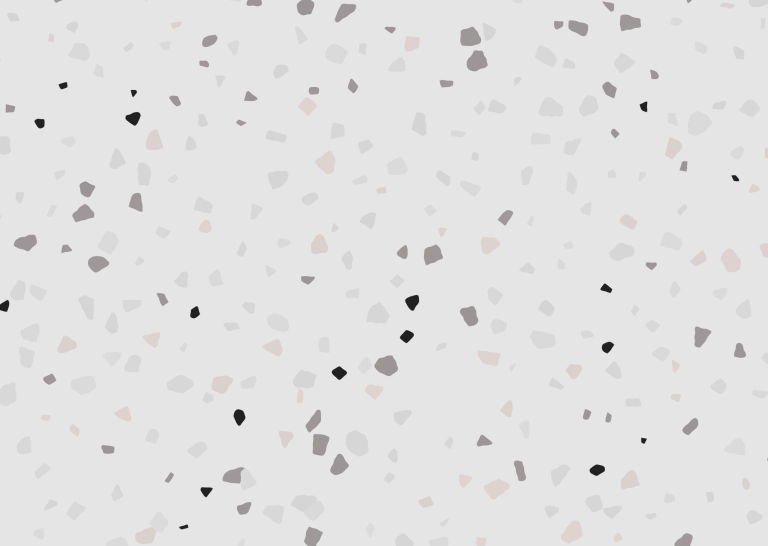
This pattern is drawn by a Shadertoy shader. Its source:

```glsl
// Terrazzo: pale, blush, taupe and black stone chips scattered on light grey.
// Each cell of a tilted jittered grid holds at most one chip, cut by a few
// random half-planes around an ellipse and blended into soft corners.

vec3 hash3(vec2 cell, float salt) {
    vec3 q = fract(vec3(cell.xyx + salt * 7.31) * vec3(0.1031, 0.1030, 0.0973));
    q += dot(q, q.yxz + 33.33);
    return fract((q.xxy + q.yzz) * q.zyx);
}

mat2 rotation(float angle) {
    float c = cos(angle), s = sin(angle);
    return mat2(c, s, -s, c);
}

// Distance to a rounded irregular chip with its long axis along x.
float chipDistance(vec2 p, vec2 axes, vec2 cell) {
    float softness = 0.09 * axes.x;
    p += 0.045 * axes.y * sin(p.yx * 28.0 + cell * 2.4);
    // A disc trims corners that would run out too far.
    float total = exp(min((length(p) - 1.25 * axes.x) / softness, 60.0));
    for (int i = 0; i < 4; i++) {
        vec3 h = hash3(cell, 3.0 + float(i));
        float angle = (float(i) + 0.75 * h.x) * 1.5708 + 0.6;
        vec2 normal = vec2(cos(angle), sin(angle));
        float reach = length(normal * axes) * mix(0.72, 1.22, h.y);
        total += exp(min((dot(p, normal) - reach) / softness, 60.0));
    }
    return log(total) * softness;
}

// Stone colour; alpha is 0 for an empty cell.
vec4 stoneColor(float pick, float tone) {
    if (pick < 0.49) return vec4(vec3(mix(0.832, 0.858, tone)), 1.0);
    if (pick < 0.65) return vec4(mix(vec3(0.85, 0.81, 0.80), vec3(0.875, 0.83, 0.815), tone), 1.0);
    if (pick < 0.88) return vec4(vec3(0.615, 0.59, 0.59) + 0.02 * (tone - 0.5), 1.0);
    if (pick < 0.94) return vec4(vec3(0.13), 1.0);
    return vec4(0.0);
}

void mainImage(out vec4 fragColor, in vec2 fragCoord) {
    const float rows = 14.3;
    const float tilt = 0.42;
    vec2 p = rotation(tilt) * (fragCoord / iResolution.y) * rows + 40.0;
    float pixel = rows / iResolution.y;
    vec2 home = floor(p);
    vec3 color = vec3(0.898);

    for (int y = -1; y <= 1; y++)
    for (int x = -1; x <= 1; x++) {
        vec2 cell = home + vec2(x, y);
        vec3 place = hash3(cell, 1.0);
        vec3 kind = hash3(cell, 2.0);
        vec3 form = hash3(cell, 9.0);
        vec4 stone = stoneColor(kind.x, kind.y);

        // Black splinters are smaller than the other stones.
        float size = mix(0.11, 0.30, form.x);
        if (kind.x > 0.88) size = mix(0.09, 0.19, form.x);
        vec2 axes = size * vec2(1.0, mix(0.38, 0.78, form.y));

        // Most chips lean up to the right.
        float lean = tilt + 0.95 + 2.5 * (place.z - 0.5);
        vec2 local = p - cell - 0.5 - 0.64 * (place.xy - 0.5);
        float d = chipDistance(rotation(-lean) * local, axes, cell);
        float cover = 1.0 - smoothstep(-0.7 * pixel, 0.7 * pixel, d);
        color = mix(color, stone.rgb, cover * stone.a);
    }
    fragColor = vec4(color, 1.0);
}
```
